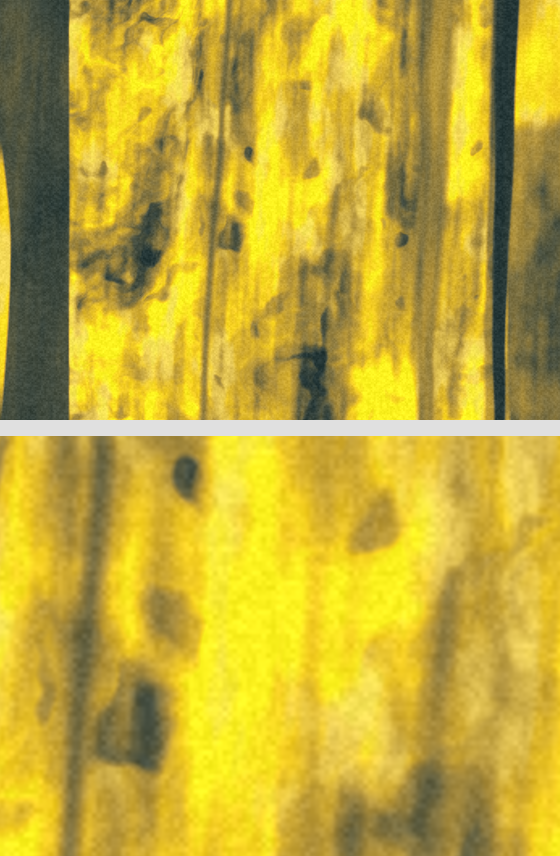
Top, the full canvas; bottom, a detail of the centre.
A Shadertoy shader for this texture:

```glsl
// Weathered golden bark: blotchy yellow vertical streaks between dark slate bands.

// Tone ramp, from deep shadow up to bright yellow.
const vec3 RAMP[7] = vec3[7](
    vec3(0.14, 0.21, 0.21), vec3(0.28, 0.31, 0.25), vec3(0.52, 0.46, 0.25),
    vec3(0.69, 0.57, 0.23), vec3(0.83, 0.68, 0.18), vec3(0.96, 0.81, 0.13),
    vec3(0.99, 0.95, 0.12));
const vec3 CREAM = vec3(0.95, 0.86, 0.48);

float hash(vec2 p) {
    return fract(sin(dot(p, vec2(127.1, 311.7))) * 43758.5453);
}

float noise(vec2 p) {
    vec2 i = floor(p), f = fract(p);
    f = f * f * (3.0 - 2.0 * f);
    return mix(mix(hash(i), hash(i + vec2(1, 0)), f.x),
               mix(hash(i + vec2(0, 1)), hash(i + vec2(1, 1)), f.x), f.y);
}

// Layered noise with a mean of one half.
float fbm(vec2 p) {
    float sum = 0.0, weight = 0.53;
    for (int i = 0; i < 4; i++) {
        sum += weight * noise(p);
        p = p * 2.03 + vec2(17.3, 9.1);
        weight *= 0.5;
    }
    return sum;
}

// Soft-edged stripe around a centre line.
float stripe(float x, float centre, float halfWidth, float soft) {
    return 1.0 - smoothstep(halfWidth - soft, halfWidth + soft, abs(x - centre));
}

vec3 ramp(float tone) {
    float t = clamp(tone, 0.0, 5.999);
    int i = int(t);
    return mix(RAMP[i], RAMP[i + 1], fract(t));
}

// Mottled gold surface: long streaks, warped blotches and small dark knots.
float barkTone(vec2 p, float streak, float fibre) {
    vec2 warp = vec2(fbm(p * 9.0), fbm(p * 9.0 + 31.0)) - 0.5;
    float curl = 1.0 - smoothstep(0.3, 0.5, p.x);
    float blotch = fbm(p * mix(vec2(10.0, 4.0), vec2(11.0, 8.0), curl)
                       + warp * mix(1.2, 3.0, curl) + 5.0);
    float knot = smoothstep(0.8, 0.95, noise(p * vec2(22.0, 17.0) + warp * 2.0));
    float tone = 4.1 + 8.0 * (streak - 0.5) * (1.0 - 0.5 * curl);
    tone += 8.5 * (blotch - 0.5) + 1.3 * (fibre - 0.5) - 1.7 * knot;
    // Broad lighter and darker lanes
    tone += 0.9 * stripe(p.x, 0.44, 0.05, 0.03) + 0.6 * stripe(p.x, 0.77, 0.05, 0.04);
    tone += 0.6 * stripe(p.x, 1.11, 0.05, 0.03) - 0.9 * stripe(p.x, 0.66, 0.04, 0.03);
    return tone;
}

void mainImage(out vec4 fragColor, in vec2 fragCoord) {
    vec2 p = fragCoord / iResolution.y;
    float y = p.y;
    float wobble = 0.008 * (noise(vec2(y * 5.0, 3.0)) - 0.5);
    float x = p.x + wobble;

    // Fibres lean slightly to the right
    vec2 lean = vec2(p.x - 0.05 * y + wobble, y);
    float streak = fbm(lean * vec2(15.0, 1.7) + 2.0);
    float fibre = noise(lean * vec2(75.0, 6.0));
    float drift = 2.0 * (streak - 0.5) + 0.5 * (fibre - 0.5);
    float tone = barkTone(vec2(lean.x + 0.025, y), streak, fibre);

    // Narrow brown crack and tapering grey band
    float crack = stripe(x, mix(0.48, 0.545, y), 0.008, 0.008);
    tone = mix(tone, 1.7 + drift, 0.8 * crack);
    float greyBand = stripe(x, mix(1.008, 1.04, y), mix(0.022, 0.046, y), 0.014);
    tone = mix(tone, 1.55 + 1.6 * drift, 0.92 * greyBand);

    // Right panel: gold above, dull olive below
    float cloud = fbm(p * vec2(9.0, 6.0) + 40.0) - 0.5;
    float gold = smoothstep(0.69, 0.76, y + 0.1 * cloud);
    float panel = mix(1.5 + 0.9 * y, 4.9, gold) + 4.0 * cloud + drift;
    tone = mix(tone, panel, smoothstep(1.205, 1.215, x));

    // Deep shadow line, with a grey shoulder on its upper left
    float lineCentre = mix(1.186, 1.207, y);
    float shoulder = stripe(x, lineCentre - 0.014, 0.021, 0.006);
    tone = mix(tone, 0.9 + drift, shoulder * mix(0.45, 0.9, y));
    float shadow = stripe(x, lineCentre, mix(0.012, 0.027, y), 0.005);
    tone = mix(tone, 0.1 + 0.5 * drift, shadow);

    // Slate band, with a bright sliver at the far left
    float slate = 1.0 - smoothstep(0.161, 0.169, p.x);
    tone = mix(tone, 0.8 + 0.6 * drift + 1.2 * cloud, slate);
    float sliverEdge = 0.026 * (1.0 - smoothstep(0.42, 0.75, y)) * smoothstep(-0.15, 0.4, y);
    float sliver = 1.0 - smoothstep(sliverEdge - 0.005, sliverEdge + 0.003, p.x);
    tone = mix(tone, 5.0 + drift, sliver * smoothstep(0.003, 0.012, sliverEdge));

    // Pale bleached patches on the lit areas, then fine grain
    vec3 color = ramp(tone);
    float bleach = smoothstep(0.54, 0.72, fbm(lean * vec2(17.0, 7.0) + 70.0));
    color = mix(color, CREAM, 0.6 * bleach * smoothstep(2.5, 4.5, tone));
    float grain = noise(p * 260.0) + 0.6 * noise(p * 130.0) - 0.8;
    color += 0.075 * grain;
    fragColor = vec4(clamp(color, 0.0, 1.0), 1.0);
}
```
